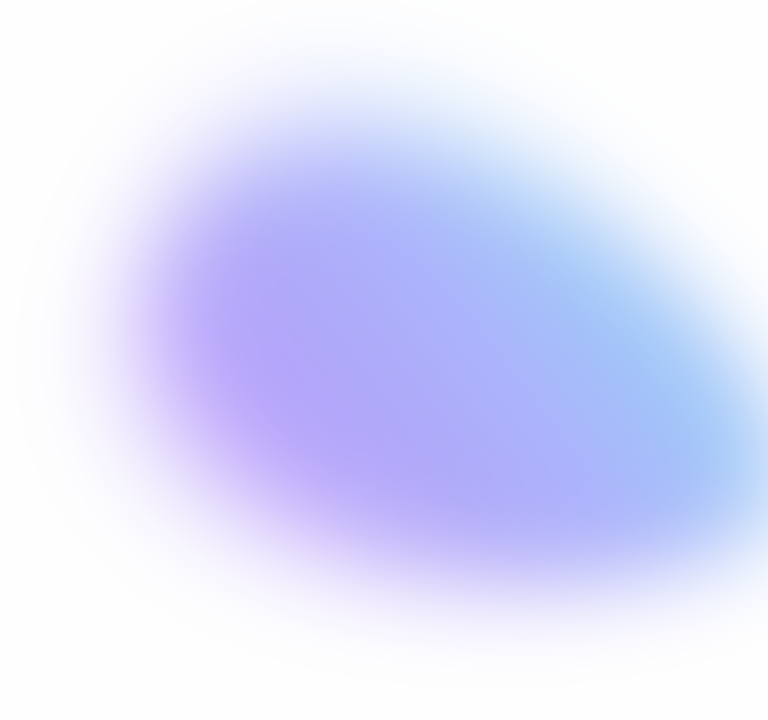
Reproduce this background procedurally as a Shadertoy shader.

```glsl
// Soft blurred egg-shaped glow, violet to sky blue, on a white ground.

// Shape, in units of the canvas height
const vec2  CENTER = vec2(0.645, 0.480);
const vec2  RADII  = vec2(0.457, 0.285);
const float TILT   = -0.384;  // long axis falls to the right
const float TAPER  = 0.21;    // narrows the right end
const float BLUR   = 0.069;   // standard deviation of the soft edge

// Colour ramp and its stops along RAMP_DIR
const vec2  RAMP_DIR   = vec2(0.79, 0.61);
const vec4  RAMP_STOPS = vec4(0.485, 0.693, 0.839, 1.026);
const vec3  PAPER      = vec3(0.997, 0.997, 0.998);
const vec3  VIOLET     = vec3(0.725, 0.628, 0.985);
const vec3  LAVENDER   = vec3(0.686, 0.663, 0.976);
const vec3  PERIWINKLE = vec3(0.673, 0.702, 0.984);
const vec3  SKY        = vec3(0.628, 0.775, 0.973);

// Approximate signed distance to the tilted, tapered ellipse
float eggDistance(vec2 p) {
    float c = cos(TILT), s = sin(TILT);
    p -= CENTER;
    p = vec2(c * p.x + s * p.y, c * p.y - s * p.x);
    p.y /= max(1.0 - TAPER * p.x / RADII.x, 0.3);
    float k = length(p / RADII);
    float slope = length(p / (RADII * RADII));
    return k * (k - 1.0) / max(slope, 1e-4);
}

// Coverage of an edge after a Gaussian blur
float blurredEdge(float d) {
    float x = clamp(d / (BLUR * sqrt(2.0)), -3.0, 3.0);
    return 0.5 - 0.5 * tanh(x * (1.128 + 0.101 * x * x));
}

// Position between two stops, clamped to 0..1
float between(float a, float b, float t) {
    return clamp((t - a) / (b - a), 0.0, 1.0);
}

vec3 glowColor(float t) {
    vec3 color = mix(VIOLET, LAVENDER, between(RAMP_STOPS.x, RAMP_STOPS.y, t));
    color = mix(color, PERIWINKLE, between(RAMP_STOPS.y, RAMP_STOPS.z, t));
    return mix(color, SKY, between(RAMP_STOPS.z, RAMP_STOPS.w, t));
}

void mainImage(out vec4 fragColor, in vec2 fragCoord) {
    vec2 uv = fragCoord / iResolution.y;
    float coverage = blurredEdge(eggDistance(uv));
    vec3 color = mix(PAPER, glowColor(dot(uv, RAMP_DIR)), coverage);
    fragColor = vec4(color, 1.0);
}
```
